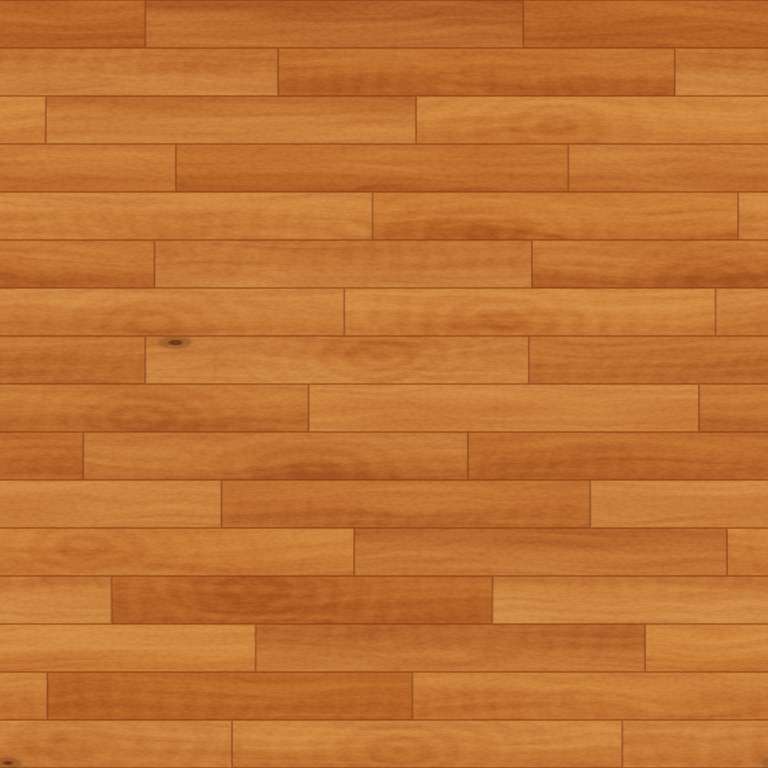
Write a three.js fragment shader that draws this texture.

```glsl
// Warm strip parquet: sixteen courses of staggered planks with bands, flame figure and knots.
varying vec2 vUv;

const float ROWS = 16.0;            // courses over the canvas height
const float STAGGER_STEP = 0.21;    // joint shift from one course to the next
const float STAGGER_START = 0.17;
const float LENGTH_JITTER = 0.05;   // spread of plank lengths around one half
const float SEAM_CORE = 0.0003;     // seam half width, then its soft rim
const float SEAM_RIM = 0.0021;
const float SEAM_STRENGTH = 0.5;
const float TONE_SPREAD = 0.50;     // difference between planks
const float STREAK_DEPTH = 0.16;
const float PORE_DEPTH = 0.22;
const float RING_DEPTH = 0.10;
const float RIPPLE_DEPTH = 0.10;
const vec2 PORE_DENSITY = vec2(110.0, 260.0);
const vec2 KNOT_SIZE = vec2(0.020, 0.008);

const vec3 DARK_WOOD = vec3(0.64, 0.325, 0.125);
const vec3 MID_WOOD = vec3(0.75, 0.44, 0.19);
const vec3 PALE_WOOD = vec3(0.83, 0.56, 0.28);
const vec3 SEAM_COLOR = vec3(0.46, 0.21, 0.08);
const vec3 KNOT_COLOR = vec3(0.34, 0.15, 0.06);

float hash(vec2 p) {
  return fract(sin(dot(p, vec2(127.1, 311.7))) * 43758.5);
}

// Layered sines, turned and bent at every octave; about -1 to 1
float waves(vec2 p) {
  float sum = 0.0;
  float gain = 0.6;
  for (int i = 0; i < 4; i++) {
    p = mat2(0.8, -0.6, 0.6, 0.8) * p * 1.6 + 0.7 * sin(p.yx * 0.9);
    sum += gain * sin(p.x) * cos(p.y);
    gain *= 0.65;
  }
  return sum;
}

// Cellular noise: distance to the nearest scattered point
float cells(vec2 p) {
  vec2 base = floor(p);
  float nearest = 2.0;
  for (int y = -1; y <= 1; y++) {
    for (int x = -1; x <= 1; x++) {
      vec2 cell = base + vec2(float(x), float(y));
      vec2 point = cell + vec2(hash(cell), hash(cell + 31.7));
      nearest = min(nearest, length(point - p));
    }
  }
  return nearest;
}

vec3 woodColor(float tone) {
  vec3 lower = mix(DARK_WOOD, MID_WOOD, clamp(tone * 2.0, 0.0, 1.0));
  return mix(lower, PALE_WOOD, clamp(tone * 2.0 - 1.0, 0.0, 1.0));
}

void main() {
  // Course, counted from the top, and its two planks
  float down = (1.0 - vUv.y) * ROWS;
  float row = min(floor(down), ROWS - 1.0);
  float across = down - row;
  float start = STAGGER_START + STAGGER_STEP * row + 0.06 * cos((row - 8.0) * 0.63);
  float x = fract(vUv.x - start);
  float split = 0.5 + LENGTH_JITTER * (hash(vec2(row, 4.0)) - 0.5);
  float second = step(split, x);
  float along = x - second * split;
  float plankLength = mix(split, 1.0 - split, second);

  // Random traits of this plank
  vec2 id = vec2(row, second + 2.0);
  float shade = hash(id);
  float trait = hash(id + 7.3);
  float place = hash(id + 13.9);
  float rippled = step(0.6, hash(id + 21.1));
  float flamed = step(0.6, hash(id + 29.7));
  float knotted = step(6.5, mod(row, 8.0)) * second;
  vec2 seed = vec2(shade, trait) * 40.0;
  vec2 grain = vec2(along, across / ROWS);

  // Plank tone, paler in the middle courses and around knots
  float tone = 0.53 + TONE_SPREAD * (shade - 0.5);
  tone += 0.14 * exp(-0.25 * (row - 7.0) * (row - 7.0)) + 0.12 * knotted;

  // Broad dark band along one side
  float warp = waves(grain * vec2(6.0, 22.0) + seed);
  float side = mix(across, 1.0 - across, step(0.7, place));
  float offset = side - mix(0.35, 0.75, trait) + 0.2 * warp + (place - 0.5) * (along - 0.25);
  float band = smoothstep(-0.25, 0.25, offset);
  tone += mix(0.12, 0.36, trait) * (0.4 - band);

  // Long streaks, fine pores and cross ripples
  tone += STREAK_DEPTH * waves(grain * vec2(7.0, 150.0) + vec2(0.0, 1.5 * warp) + seed);
  tone -= PORE_DEPTH * (cells(grain * PORE_DENSITY + seed) - 0.45);
  float ripple = sin(along * 190.0 + across * 3.0 + 4.0 * warp);
  tone += RIPPLE_DEPTH * rippled * ripple * band * (1.0 - 0.6 * band);

  // Nested flame figure
  vec2 heart = vec2(plankLength * mix(0.25, 0.75, place), mix(0.2, 0.9, trait));
  float reach = length((grain * vec2(1.0, ROWS) - heart) * vec2(8.0, 1.1)) + 0.16 * warp;
  float rings = sin(reach * 21.0) * exp(-0.9 * reach);
  tone += flamed * (RING_DEPTH * rings - 0.18 * exp(-2.5 * reach * reach));

  vec3 color = woodColor(tone);
  color += (place - 0.5) * vec3(-0.010, 0.004, 0.024);

  // Knot close to a plank edge
  vec2 knotCenter = vec2(0.02 * row - 0.1, (0.095 * row - 0.53) / ROWS);
  float knot = length((grain - knotCenter) / KNOT_SIZE) + 0.2 * warp;
  float knotRing = 0.75 + 0.25 * sin(knot * 9.0);
  color = mix(color, KNOT_COLOR, knotted * 0.85 * knotRing * exp(-1.8 * knot * knot));

  // Seams between courses and at plank ends
  float rowGap = min(across, 1.0 - across) / ROWS;
  float endGap = min(along, plankLength - along);
  float seam = 1.0 - smoothstep(SEAM_CORE, SEAM_RIM, min(rowGap, endGap));
  color = mix(color, SEAM_COLOR, SEAM_STRENGTH * seam);

  gl_FragColor = vec4(color, 1.0);
}
```
